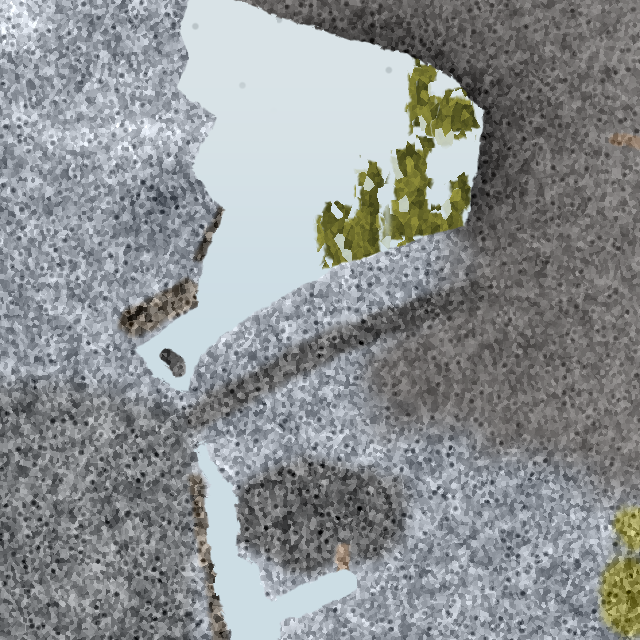
This texture is drawn by a WebGL 2 fragment shader. Its source:

```glsl
#version 300 es
precision highp float;
uniform vec2 u_resolution;
out vec4 outColor;

const vec2 SHORE[23] = vec2[23](
  vec2(.305, 1.03), vec2(.37, .998), vec2(.508, .95), vec2(.635, .919), vec2(.703, .88),
  vec2(.755, .83), vec2(.745, .74), vec2(.729, .651), vec2(.612, .613), vec2(.52, .58),
  vec2(.39, .508), vec2(.318, .447), vec2(.293, .39), vec2(.24, .414), vec2(.212, .456),
  vec2(.306, .521), vec2(.315, .59), vec2(.349, .672), vec2(.299, .74), vec2(.336, .818),
  vec2(.276, .863), vec2(.294, .911), vec2(.281, .961));

vec3 hash3(vec2 p) {
  vec3 q = fract(p.xyx * vec3(.1031, .103, .0973));
  q += dot(q, q.yxz + 33.33);
  return fract((q.xxy + q.yzz) * q.zyx);
}

// Cellular noise: distance to the nearest seed, random value of its cell
vec2 cells(vec2 p) {
  vec2 best = vec2(9, 0);
  for (int k = 0; k < 9; k++) {
    vec2 id = floor(p) + vec2(k % 3 - 1, k / 3 - 1);
    vec3 h = hash3(id + 50.);
    float d = length(id + h.xy - p);
    if (d < best.x) best = vec2(d, h.z);
  }
  return best;
}

float waves(vec2 p) {
  float sum = 0., amp = .5;
  for (int i = 0; i < 4; i++) {
    sum += amp * sin(p.x + 1.7 * sin(p.y * .8)) * cos(p.y + 1.3 * sin(p.x * .7));
    p = mat2(1.6, 1.2, -1.2, 1.6) * p + 2.3;
    amp *= .55;
  }
  return sum;
}

float segment(vec2 p, vec2 a, vec2 b) {
  vec2 pa = p - a, ba = b - a;
  return length(pa - ba * clamp(dot(pa, ba) / dot(ba, ba), 0., 1.));
}

float shoreDistance(vec2 p) {
  float d = 9., side = 1.;
  for (int i = 0, j = 22; i < 23; j = i, i++) {
    vec2 a = SHORE[i], b = SHORE[j];
    d = min(d, segment(p, a, b));
    if ((a.y > p.y) != (b.y > p.y) && p.x < (b.x - a.x) * (p.y - a.y) / (b.y - a.y) + a.x) side = -side;
  }
  return side * d;
}

float box(vec2 p, vec2 center, vec2 size) {
  vec2 q = abs(p - center) - size;
  return max(q.x, q.y);
}

float blob(vec2 p, vec2 center, vec2 radius) {
  vec2 q = (p - center) / radius;
  return exp(-dot(q, q));
}

float fill(float d, float soft) { return smoothstep(soft, -soft, d); }

void main() {
  vec2 uv = gl_FragCoord.xy / u_resolution;
  float aa = 1.2 / u_resolution.y;
  vec2 fine = cells(uv * vec2(165, 140)), mid = cells(uv * 75.), coarse = cells(uv * 32.);
  float drift = waves(uv * 18.);
  vec2 p = uv + .006 * vec2(waves(uv * 45.), waves(uv * 45. + 7.)) + .004 * (mid.y - .5);
  float shore = shoreDistance(p);

  // Pale rock, darker lower left, brown right slope, dark mound
  vec3 ground = vec3(.6, .625, .66) + .07 * drift;
  ground += .2 * blob(p, vec2(.2, .79), vec2(.13, .05)) + .2 * blob(p, vec2(0, .98), vec2(.07));
  ground -= .1 * blob(p, vec2(.25, .68), vec2(.1, .08));
  float lowerLeft = fill(p.y + .25 * max(p.x - .12, 0.) - .4, .03) * fill(p.x - .305, .025);
  ground = mix(ground, vec3(.47, .48, .49) + .08 * drift, lowerLeft);
  float slopeEdge = mix(.58, .72, smoothstep(.4, .6, p.y)) - .38 * smoothstep(.8, .95, p.y);
  float slope = fill(slopeEdge - p.x - .03 * drift, .05) * fill(.34 - p.y - .28 * (p.x - .6) - .03 * drift, .055);
  ground = mix(ground, vec3(.43, .42, .415) + .05 * smoothstep(.8, 1., p.x), slope);
  float mound = length((p - vec2(.5, .195)) / vec2(.135, .09)) + .15 * drift;
  ground = mix(ground, vec3(.37), .9 * fill(mound - 1., .15));
  float wetRim = exp(-max(shore, 0.) / .045) * smoothstep(.38, .6, p.x) * smoothstep(.58, .7, p.y);
  ground *= 1. - .55 * wetRim;

  // Shadowed trough
  vec2 bend = vec2(.52, .466);
  float trough = min(segment(p, vec2(.31, .35), bend), segment(p, bend, vec2(.74, .54)));
  ground = mix(ground, vec3(.34, .335, .33), .85 * fill(trough - .022, .01));

  // Broken brown ledges and pebbles
  float ledge = segment(p, vec2(.205, .495), vec2(.295, .54)) - .022;
  ledge = min(ledge, segment(p, vec2(.305, .25), vec2(.345, -.01)) - .011);
  ledge = min(ledge, segment(p, vec2(.31, .6), vec2(.345, .67)) - .008);
  ground = mix(ground, mix(vec3(.22, .2, .17), vec3(.5, .45, .39), mid.y), .85 * fill(ledge, .006));
  float pebble = min(segment(p, vec2(.535, .14), vec2(.537, .11)), segment(p, vec2(.965, .78), vec2(1, .777)));
  ground = mix(ground, vec3(.56, .48, .41), fill(pebble - .01, .004));

  // Yellow moss
  float moss = blob(p, vec2(.98, .06), vec2(.05, .07)) + blob(p, vec2(1, .175), vec2(.04, .03));
  ground = mix(ground, vec3(.58, .56, .27), .9 * fill(.42 - moss - .2 * drift, .17));

  // Gritty speckle and pits
  float grit = .32 * (fine.y - .5) + .18 * (mid.y - .5) + .1 * (coarse.y - .5);
  float pits = fill(mid.x - .3, .15) * step(.82, mid.y);
  ground += (grit - .3 * pits) * (1. - .4 * slope);

  // Sky in the pool
  vec3 water = mix(vec3(.8, .865, .895), vec3(.85, .89, .905), smoothstep(.45, .9, uv.y));
  water -= .12 * fill(coarse.x - .16, .06) * step(.88, coarse.y) * smoothstep(.82, .9, uv.y);

  // Ragged reflected trees
  vec2 leaf = cells(uv * vec2(85, 48));
  vec2 t = uv + vec2(.014, .03) * (leaf.y - .5) + .008 * waves(uv * 60.);
  float trees = box(t, vec2(.545, .625), vec2(.045, .043));
  trees = min(trees, box(t, vec2(.578, .69), vec2(.018, .058)));
  trees = min(trees, box(t, vec2(.643, .7), vec2(.026, .072)));
  trees = min(trees, box(t, vec2(.66, .645), vec2(.06, .027)));
  trees = min(trees, box(t, vec2(.713, .69), vec2(.013, .025)));
  trees = min(trees, box(t, vec2(.66, .845), vec2(.018, .055)));
  trees = min(trees, box(t, vec2(.71, .82), vec2(.032, .035)));
  vec3 foliage = mix(vec3(.23, .24, .09), vec3(.64, .63, .26), .65 * leaf.y + .35 * fine.y);
  float gap = .6 * blob(uv, vec2(.605, .67), vec2(.006, .07));
  water = mix(water, foliage, fill(trees, .003) * (1. - gap) * (1. - .75 * step(.88, leaf.y)));

  // Overflow channel and bright banks
  float channel = segment(p, vec2(.318, .295), vec2(.345, .23)) - .012;
  channel = min(channel, segment(p, vec2(.346, .23), vec2(.35, .12)) - .021);
  channel = min(channel, segment(p, vec2(.37, .09), vec2(.4, .01)) - .038);
  channel = min(channel, segment(p, vec2(.42, .04), vec2(.54, .09)) - .018);
  float pool = min(shore, channel + .008 * (coarse.y - .5));
  ground += .13 * exp(-abs(pool) / .018) * (1. - wetRim) * (1. - slope) * smoothstep(.25, .4, p.x);
  vec3 color = mix(water, ground, fill(-pool, aa));

  // Stone in the shallow end
  float stone = segment(p, vec2(.263, .443), vec2(.283, .423)) - .011;
  color = mix(color, vec3(.35) + grit, fill(stone, aa));
  outColor = vec4(clamp(color, 0., 1.), 1);
}
```
